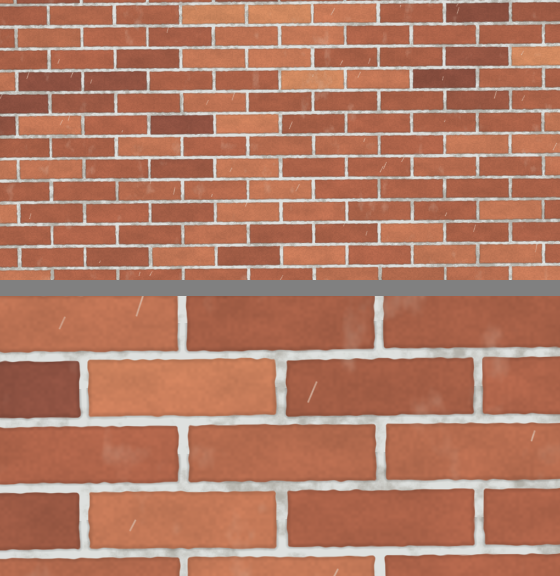
Top, the full canvas; bottom, a detail of the centre.
Reproduce this texture procedurally as a Shadertoy shader.

```glsl
const vec2 BRICK_PITCH = vec2(0.2357, 0.0785);
const vec2 BRICK_HALF = vec2(0.1120, 0.0336);
const vec3 CLAY_DARK = vec3(0.54, 0.31, 0.25);
const vec3 CLAY_MID = vec3(0.67, 0.385, 0.285);
const vec3 CLAY_LIGHT = vec3(0.77, 0.475, 0.345);
const vec3 CLAY_ORANGE = vec3(0.82, 0.54, 0.38);
const vec3 MORTAR_PALE = vec3(0.87, 0.88, 0.87);
const vec3 MORTAR_GREY = vec3(0.70, 0.69, 0.66);
const vec3 CHALK = vec3(0.86, 0.76, 0.69);

float hash(vec2 p) {
    return fract(sin(dot(p, vec2(127.1, 311.7))) * 43758.5453);
}

float noise(vec2 p) {
    vec2 i = floor(p), f = fract(p);
    f = f * f * (3.0 - 2.0 * f);
    float a = mix(hash(i), hash(i + vec2(1, 0)), f.x);
    float b = mix(hash(i + vec2(0, 1)), hash(i + vec2(1, 1)), f.x);
    return mix(a, b, f.y);
}

float fbm(vec2 p) {
    float sum = 0.0, amplitude = 0.5;
    for (int i = 0; i < 4; i++) {
        sum += amplitude * noise(p);
        p = p * 2.03 + 17.0;
        amplitude *= 0.5;
    }
    return sum;
}

float roundedBox(vec2 p, vec2 halfSize, float radius) {
    vec2 q = abs(p) - halfSize + radius;
    return length(max(q, 0.0)) + min(max(q.x, q.y), 0.0) - radius;
}

float segment(vec2 p, vec2 a, vec2 b) {
    vec2 pa = p - a, ba = b - a;
    return length(pa - ba * clamp(dot(pa, ba) / dot(ba, ba), 0.0, 1.0));
}

// Running bond, rows counted downward, with a slight tilt and lean
vec2 bondGrid(vec2 p) {
    float down = 1.0 - p.y;
    float row = (down + 0.0078 * p.x - 0.018) / BRICK_PITCH.y;
    float shift = 0.172 + 0.018 * down * (1.0 - 0.5 * p.x);
    float column = (p.x - shift) / BRICK_PITCH.x + 0.5 * mod(floor(row), 2.0);
    return vec2(column, row);
}

// Fired clay tone; the spread is wider near the top of the wall
vec3 clayColor(vec2 id, float height) {
    float spread = mix(0.62, 1.1, smoothstep(0.2, 0.75, height));
    float tone = 0.5 + (hash(id + 3.7) - 0.5) * spread;
    vec3 color = mix(CLAY_DARK, CLAY_MID, smoothstep(0.0, 0.28, tone));
    color = mix(color, CLAY_LIGHT, smoothstep(0.48, 0.76, tone));
    color = mix(color, CLAY_ORANGE, smoothstep(0.84, 0.97, tone));
    return color * (0.97 + 0.06 * hash(id + 9.1));
}

// Short slanted chalky scrapes on some bricks
float scrapes(vec2 local, vec2 id, float soft) {
    float mask = 0.0;
    for (int i = 0; i < 3; i++) {
        vec2 seed = id + float(i) * 13.7;
        vec2 start = (vec2(hash(seed), hash(seed + 5.3)) - 0.5) * BRICK_HALF * 1.6;
        float reach = mix(0.004, 0.026, hash(seed + 8.9));
        vec2 end = start + reach * vec2(0.2 + 0.4 * hash(seed + 2.2), -1.0);
        float present = step(0.84, hash(seed + 21.4));
        float d = segment(local, start, end) - 0.0010;
        mask = max(mask, present * (1.0 - smoothstep(-soft, soft, d)));
    }
    return mask;
}

vec3 mortarColor(vec2 p) {
    float center = exp(-dot(p - vec2(0.95, 0.48), p - vec2(0.95, 0.48)) * 1.5);
    float grit = fbm(p * 70.0) + 0.5 * (noise(p * 14.0) - 0.5);
    float pale = smoothstep(0.15, 0.75, grit + 0.25 * center - 0.08);
    return mix(MORTAR_GREY, MORTAR_PALE, pale);
}

void mainImage(out vec4 fragColor, in vec2 fragCoord) {
    vec2 p = fragCoord / iResolution.y;
    float soft = 1.0 / iResolution.y;
    vec2 grid = bondGrid(p);
    vec2 id = floor(grid);

    // Uneven laying of each brick
    vec2 local = (fract(grid) - 0.5) * BRICK_PITCH;
    local += (vec2(hash(id + 1.3), hash(id + 6.1)) - 0.5) * vec2(0.003, 0.0015);
    local.y += (hash(id + 4.4) - 0.5) * 0.012 * local.x;
    float d = roundedBox(local, BRICK_HALF, 0.003);
    d += (noise(p * 110.0) - 0.5) * 0.0022;

    // Clay face: blotches, grain, edge wear and scrapes
    vec3 brick = clayColor(id, p.y);
    brick *= 0.96 + 0.16 * (fbm(p * vec2(18.0, 32.0) + id) - 0.25);
    brick *= 0.97 + 0.06 * noise(p * 230.0);
    brick *= 1.0 - 0.12 * smoothstep(-0.006, 0.0, d);
    float broken = 0.45 + 0.5 * noise(p * 160.0);
    brick = mix(brick, CHALK, scrapes(local, id, soft) * broken);
    float dust = smoothstep(0.62, 0.85, fbm(p * vec2(24.0, 15.0) + 40.0));
    brick = mix(brick, CHALK, 0.25 * dust);

    // Joint with a thin shade beneath each brick
    vec3 mortar = mortarColor(p);
    float shade = step(0.0, local.y) * (1.0 - smoothstep(0.0, 0.004, d));
    mortar *= 1.0 - 0.16 * shade;

    vec3 color = mix(brick, mortar, smoothstep(-soft, soft, d));
    fragColor = vec4(clamp(color, 0.0, 1.0), 1.0);
}
```
